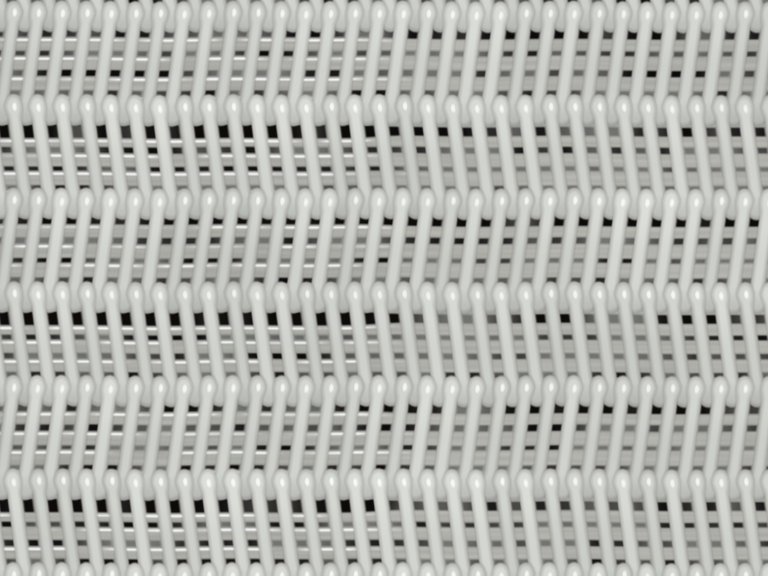
Write a Shadertoy shader that draws this texture.

```glsl
// Woven white plastic mesh: leaning strands looped over beaded ridges, flat bands and dark slots behind.

const vec2 REPEATS = vec2(31.49, 6.154);  // strands across, ridges down
const vec2 PHASE = vec2(0.54, 0.15);
const float ROW_LENGTH = 3.84;            // row height in strand pitches

const vec3 BODY = vec3(0.83, 0.84, 0.82);
const vec3 RIM = vec3(0.70, 0.70, 0.68);
const vec3 BAND = vec3(0.67, 0.67, 0.65);
const vec3 DIM = vec3(0.45, 0.45, 0.44);
const vec3 HOLE = vec3(0.05, 0.04, 0.04);
const vec3 GLINT = vec3(0.95, 0.96, 0.95);

float hash(vec2 p) {
    return fract(sin(dot(p, vec2(127.1, 311.7))) * 43758.5);
}

vec2 gradient(vec2 cell) {
    float angle = 6.2832 * hash(cell);
    return vec2(cos(angle), sin(angle));
}

// Gradient noise, about -0.7 to 0.7
float noise(vec2 p) {
    vec2 i = floor(p), f = fract(p);
    vec2 u = f * f * f * (f * (f * 6.0 - 15.0) + 10.0);
    vec2 e = vec2(1.0, 0.0);
    float low = mix(dot(gradient(i), f), dot(gradient(i + e), f - e), u.x);
    float high = mix(dot(gradient(i + e.yx), f - e.yx), dot(gradient(i + 1.0), f - 1.0), u.x);
    return mix(low, high, u.y);
}

float ellipse(vec2 p, vec2 radii) {
    return (length(p / radii) - 1.0) * min(radii.x, radii.y);
}

float smoothUnion(float a, float b, float k) {
    float h = max(k - abs(a - b), 0.0) / k;
    return min(a, b) - 0.25 * k * h * h;
}

// Soft stripe of the given half width
float stripe(float x, float halfWidth, float blur) {
    return 1.0 - smoothstep(halfWidth - blur, halfWidth + blur, abs(x));
}

// Column coordinate that follows the lean of a row; strands sit at whole numbers
float leaning(vec2 g, float row) {
    float lean = mod(row, 2.0) < 0.5 ? -0.5 : 0.5;
    return g.x - lean * clamp(g.y - row, 0.0, 1.0);
}

// Flat bands seen between the strands, parted by four slots per row
vec3 backing(vec2 g, float side, float px) {
    float row = floor(g.y), t = fract(g.y), odd = mod(row, 2.0);
    float first = mix(0.215, 0.26, odd), spacing = mix(0.212, 0.2, odd);
    float slot = clamp(floor((t - first) / spacing + 0.3), 0.0, 3.0);
    float y = t - first - slot * spacing;
    float blur = px / ROW_LENGTH + 0.008;

    // The upper slot is tall on alternating sides of alternating rows
    float across = leaning(g, row), gap = floor(across);
    float vary = hash(vec2(gap, row * 5.0 + slot));
    float tall = mix(mix(0.035, 0.055, side), mix(0.07, 0.045, side), odd);
    float small = 0.017 + 0.012 * hash(vec2(row, slot + 3.0)) + 0.005 * vary;
    float halfHeight = slot < 0.5 ? tall : small;

    // Each gap shows one squarish opening of its own depth
    float wear = noise(vec2(g.x * 0.3, row * 4.7 + slot * 1.3)) + 0.4 * (vary - 0.5);
    float depth = smoothstep(-0.45, 0.35, wear + (halfHeight - 0.035) * 12.0 - 0.08 * side);
    float opening = stripe(across - gap - 0.5, 0.19, px + 0.04) * stripe(y, halfHeight, blur);

    // Bands are paler on the right; glints lie on the left
    float streak = noise(vec2(g.x * 0.25, g.y * 22.0));
    vec3 color = BAND * (1.0 + 0.03 * side + 0.08 * streak);
    color *= 1.0 - 0.1 * stripe(y, halfHeight + 0.015, 0.015);
    float shine = stripe(y - halfHeight - 0.035, 0.013, blur);
    shine *= (1.0 - side) * smoothstep(-0.4, 0.05, noise(vec2(g.x * 0.5, row * 3.3 + slot * 2.1)));
    color = mix(color, GLINT, shine);
    return mix(color, mix(DIM, HOLE, depth), opening);
}

// One row of strands, each with a round cap above and a bead below
vec3 paintStrands(vec3 under, vec2 g, float row, float px) {
    float across = leaning(g, row);
    float id = floor(across + 0.5);
    float vary = hash(vec2(id, row)) - 0.5;
    vec2 p = vec2(across - id + 0.06 * vary, (g.y - row) * ROW_LENGTH);
    vec2 end = p - vec2(0.0, ROW_LENGTH);

    float rod = max(abs(p.x) - 0.27 - 0.03 * vary, abs(p.y - 0.5 * ROW_LENGTH) - 0.5 * ROW_LENGTH);
    float cap = ellipse(p + vec2(0.0, 0.04), vec2(0.36, 0.48));
    float bead = ellipse(end - vec2(0.0, 0.2), vec2(0.48, 0.58));
    float d = smoothUnion(rod, min(cap, bead), 0.2);

    // Milky body, duller toward the bead and brightest at the cap
    vec3 color = mix(RIM, BODY, smoothstep(0.03, -0.2, d)) * (1.0 + 0.05 * vary);
    color *= 1.0 - 0.03 * smoothstep(0.6, 2.4, p.y) - 0.1 * smoothstep(-0.4, 0.7, end.y);
    float spot = ellipse(p - vec2(0.04, 0.02 + 0.1 * vary), vec2(0.08, 0.15));
    color = mix(color, GLINT, 1.0 - smoothstep(-0.04, 0.05, spot));

    under *= mix(0.94, 1.0, smoothstep(0.0, 0.1, d));
    float soft = px + 0.025;
    return mix(under, color, 1.0 - smoothstep(-soft, soft, d));
}

void mainImage(out vec4 fragColor, in vec2 fragCoord) {
    vec2 uv = fragCoord / iResolution.xy;
    vec2 g = vec2(uv.x, 1.0 - uv.y) * REPEATS - PHASE;
    g.y += 0.02 * noise(vec2(g.x * 0.2, 7.5));
    float px = 0.75 * REPEATS.x / iResolution.x;
    float side = smoothstep(0.46, 0.54, uv.x + 0.04 * noise(vec2(0.5, g.y * 6.0)));

    vec3 color = backing(g, side, px);
    for (float k = -1.0; k < 1.5; k++) {
        color = paintStrands(color, g, floor(g.y) + k, px);
    }
    color *= 1.0 + 0.03 * noise(uv * 3.0);
    fragColor = vec4(color, 1.0);
}
```
